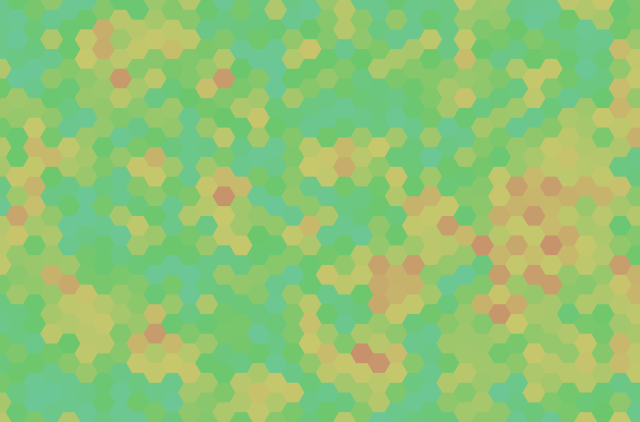
This pattern is drawn by a WebGL 2 fragment shader. Its source:

```glsl
#version 300 es
precision highp float;
// Mosaic of flat-topped hexagons in soft greens, yellows and rare reds.
// Each cell takes one hue from patchy value noise plus its own random jitter;
// the two nearest cell centres give an antialiased border.

uniform vec2 u_resolution;
out vec4 fragColor;

const float ROWS = 21.5;           // cells over the canvas height
const float COLS_PER_HEIGHT = 24.5; // columns over the same length
const float COL_STEP = 0.8660254;  // column pitch of a unit-height hexagon
const float PATCH_FREQ = 0.5;      // noise lattice points per cell
const float PATCH_AMOUNT = 1.0;    // share of hue shared with neighbours
const float JITTER_AMOUNT = 0.7;   // share of hue private to the cell
const float SPREAD = 0.295;        // standard deviation of the sum above
const float HUE_COOL = 150.0;      // degrees, sea green end
const float HUE_RANGE = 100.0;     // even sweep from green to yellow
const float HUE_RED_TAIL = 40.0;   // extra sweep for the few warmest cells
const float TAIL_POWER = 24.0;
const float SATURATION = 0.46;
const float BRIGHTNESS = 0.782;

// Integer hash of a lattice point, 0 to 1
float hash(vec2 p, uint seed) {
    uvec2 k = uvec2(ivec2(p) + 4096);
    uint h = k.x * 73856093u ^ k.y * 19349663u ^ seed * 83492791u;
    h = (h ^ (h >> 16)) * 0x7feb352du;
    h = (h ^ (h >> 15)) * 0x846ca68bu;
    h ^= h >> 16;
    return float(h >> 8) / 16777216.0;
}

float valueNoise(vec2 p) {
    vec2 i = floor(p);
    vec2 f = fract(p);
    f = f * f * (3.0 - 2.0 * f);
    float low = mix(hash(i, 1u), hash(i + vec2(1, 0), 1u), f.x);
    float high = mix(hash(i + vec2(0, 1), 1u), hash(i + vec2(1, 1), 1u), f.x);
    return mix(low, high, f.y);
}

vec3 hueToRgb(float degrees) {
    vec3 ramp = abs(mod(degrees / 60.0 + vec3(0, 4, 2), 6.0) - 3.0) - 1.0;
    return BRIGHTNESS * mix(vec3(1.0), clamp(ramp, 0.0, 1.0), SATURATION);
}

// Centre of a cell given its column and row; odd columns sit half a row up
vec2 cellCentre(vec2 cell) {
    return vec2(cell.x * COL_STEP, cell.y + 0.5 * mod(cell.x, 2.0));
}

vec3 cellColour(vec2 cell) {
    float cluster = valueNoise(cellCentre(cell) * PATCH_FREQ + 7.3) - 0.5;
    float jitter = hash(cell, 2u) - 0.5;
    float deviation = (PATCH_AMOUNT * cluster + JITTER_AMOUNT * jitter) / SPREAD;
    // Flatten the bell curve so the hues are spread evenly
    float warmth = 1.0 / (1.0 + exp(-1.702 * deviation));
    return hueToRgb(HUE_COOL - HUE_RANGE * warmth
                    - HUE_RED_TAIL * pow(warmth, TAIL_POWER));
}

void main() {
    vec2 uv = gl_FragCoord.xy / u_resolution.y;
    vec2 p = uv * vec2(COLS_PER_HEIGHT * COL_STEP, ROWS);

    // Find the nearest and second nearest cells
    float nearDist = 1e3;
    float nextDist = 1e3;
    vec2 nearCell = vec2(0.0);
    vec2 nextCell = vec2(0.0);
    float column = floor(p.x / COL_STEP + 0.5);
    for (int i = -1; i <= 1; i++) {
        float c = column + float(i);
        float row = floor(p.y - 0.5 * mod(c, 2.0) + 0.5);
        for (int j = -1; j <= 1; j++) {
            vec2 cell = vec2(c, row + float(j));
            vec2 offset = p - cellCentre(cell);
            float d = dot(offset, offset);
            if (d < nearDist) {
                nextDist = nearDist;
                nextCell = nearCell;
                nearDist = d;
                nearCell = cell;
            } else if (d < nextDist) {
                nextDist = d;
                nextCell = cell;
            }
        }
    }

    // Blend across the shared edge over one pixel
    float edgeDist = 0.5 * (nextDist - nearDist);
    float pixel = ROWS / u_resolution.y;
    float cover = clamp(0.5 + edgeDist / pixel, 0.0, 1.0);
    fragColor = vec4(mix(cellColour(nextCell), cellColour(nearCell), cover), 1.0);
}
```
